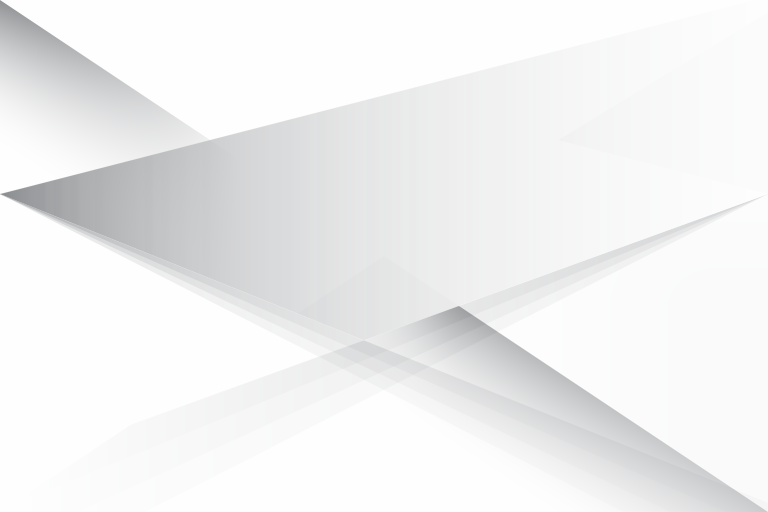
A WebGL 1 fragment shader for this background:

```glsl
precision highp float;
uniform vec2 u_resolution;

// Layout: x runs 0..WIDTH, depth runs 0 (top) .. 1 (bottom)
const float WIDTH = 1.5;
const float TIP_DEPTH = 0.379;
const float DIAGONAL = 0.6667;
const float TOP_SLOPE = 0.257;
const float LEFT_SLOPE = 0.402;
const float RIGHT_SLOPE = 0.362;
const float OUTER_SLOPE = 0.51;
const vec2 NOTCH = vec2(1.09, 0.274);
const float NOTCH_SLOPE = 0.61;

// Tones, as darkness below white
const float PAPER_SHADE = 0.005;
const float RIGHT_HAZE = 0.014;
const float SHADOW_WIDTH = 0.24;
const float UPPER_SHADOW = 0.42;
const float LOWER_SHADOW = 0.28;
const float PANEL_SHADE = 0.44;
const float PANEL_FADE = 2.05;
const float PEAK_SHADE = 0.012;
const float NOTCH_SHADE = 0.05;
const float STREAK_COUNT = 62.0;
const float STREAK_SHADE = 0.012;
const vec3 COOL_TINT = vec3(1.02, 1.0, 0.975);

// Antialiased test for a positive distance
float inside(float d) {
  float px = 0.75 / u_resolution.y;
  return smoothstep(-px, px, d);
}

float hash(float n) {
  n = fract(n * 0.1031);
  n *= n + 33.33;
  return fract(n * (n + n));
}

float streaks(float x) {
  float cell = floor(x);
  float blend = smoothstep(0.3, 0.7, fract(x));
  return mix(hash(cell), hash(cell + 1.0), blend) - 0.5;
}

// Overlapping slivers spreading from a tip; returns the layer count
float fan(float run, float drop, float innerSlope) {
  float layers = 0.0;
  for (int i = 1; i <= 3; i++) {
    float slope = mix(innerSlope, OUTER_SLOPE, float(i) / 3.0);
    layers += inside(slope * run - drop);
  }
  return layers * inside(drop - innerSlope * run);
}

void main() {
  vec2 uv = gl_FragCoord.xy / u_resolution;
  float x = uv.x * WIDTH;
  float depth = 1.0 - uv.y;
  float drop = depth - TIP_DEPTH;
  float run = WIDTH - x;

  // Paper and haze on the right
  float diagonal = depth - DIAGONAL * x;
  float mirrored = depth - DIAGONAL * run;
  float shade = PAPER_SHADE + RIGHT_HAZE * smoothstep(0.9, 1.4, x)
              * smoothstep(0.2, 0.6, depth) * inside(-diagonal);

  // Soft shadow under the long diagonal
  float falloff = max(0.0, 1.0 - max(diagonal, 0.0) * 0.832 / SHADOW_WIDTH);
  falloff *= falloff * inside(diagonal);
  float upper = UPPER_SHADOW * max(0.0, 1.0 - x / 0.47) * falloff;
  float lower = LOWER_SHADOW * smoothstep(0.68, 0.9, x)
              * (1.0 - 0.35 * smoothstep(0.9, 1.5, x)) * falloff;
  shade += upper + lower;

  // Translucent fans from both tips
  shade += 0.11 * exp(-1.9 * x) * fan(x, drop, LEFT_SLOPE);
  shade += 0.05 * max(0.0, 1.0 - run / 1.45)
         * fan(run, drop, RIGHT_SLOPE) * inside(mirrored);

  // Main panel with faint vertical streaks
  float panelShade = PANEL_SHADE * exp(-PANEL_FADE * x) - 0.012 * x + PAPER_SHADE;
  panelShade += STREAK_SHADE * streaks(x * STREAK_COUNT) * (1.0 - uv.x);
  panelShade += 0.3 * upper;
  panelShade += PEAK_SHADE * inside(min(diagonal, mirrored));
  float panel = inside(drop + TOP_SLOPE * x)
              * inside(LEFT_SLOPE * x - drop)
              * inside(RIGHT_SLOPE * run - drop);
  shade = mix(shade, max(panelShade, PAPER_SHADE), panel);

  // Pale wedge opening to the right
  float wedge = inside(depth - NOTCH.y + NOTCH_SLOPE * (x - NOTCH.x))
              * inside(-drop - TOP_SLOPE * run) * inside(x - NOTCH.x);
  float wedgeShade = PAPER_SHADE + NOTCH_SHADE * exp(-4.0 * max(x - NOTCH.x, 0.0));
  shade = mix(shade, wedgeShade, wedge);

  gl_FragColor = vec4(1.0 - shade * COOL_TINT, 1.0);
}
```
